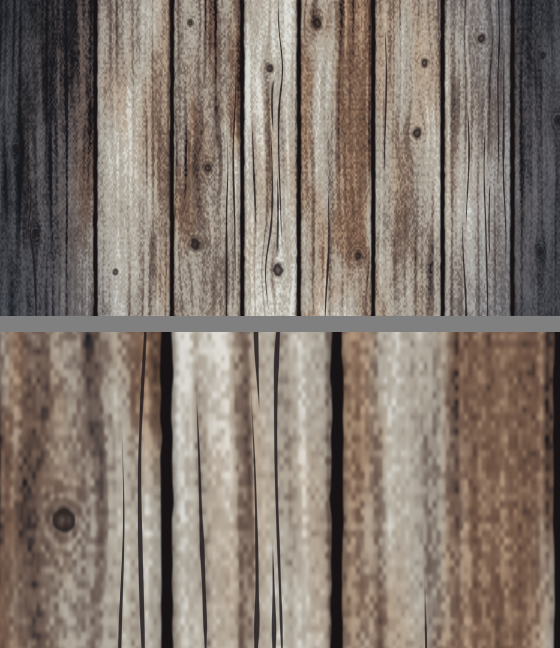
Top: the whole. Bottom: its middle third, enlarged.
A WebGL 2 fragment shader for this texture:

```glsl
#version 300 es
precision highp float;

uniform vec2 u_resolution;
out vec4 fragColor;

// Per-board layout and character, left to right
const float seams[9] = float[9](-0.03, 0.303, 0.546, 0.769, 0.949, 1.185, 1.405, 1.627, 1.86);
const float boardTone[8] = float[8](0.49, 0.66, 0.58, 0.76, 0.63, 0.67, 0.63, 0.47);
const float boardStain[8] = float[8](0.7, 0.4, 0.9, 0.3, 0.8, 0.4, 0.2, 0.2);
const float boardCracks[8] = float[8](0.3, 0.1, 0.15, 0.85, 0.25, 0.2, 1.0, 0.4);

float hash(vec2 p) {
    return fract(sin(dot(p, vec2(127.1, 311.7))) * 43758.5453);
}

float noise(vec2 p) {
    vec2 i = floor(p), f = fract(p);
    f = f * f * (3.0 - 2.0 * f);
    return mix(mix(hash(i), hash(i + vec2(1, 0)), f.x),
               mix(hash(i + vec2(0, 1)), hash(i + vec2(1, 1)), f.x), f.y);
}

float fbm(vec2 p) {
    float sum = 0.0, amp = 0.5;
    for (int i = 0; i < 4; i++) {
        sum += amp * noise(p);
        p = p * 2.1 + 17.3;
        amp *= 0.5;
    }
    return sum / 0.9375;
}

vec3 woodRamp(float t) {
    vec3 c = mix(vec3(0.10, 0.10, 0.13), vec3(0.42, 0.36, 0.33), smoothstep(0.0, 0.36, t));
    c = mix(c, vec3(0.69, 0.66, 0.61), smoothstep(0.3, 0.68, t));
    return mix(c, vec3(0.87, 0.87, 0.85), smoothstep(0.64, 0.98, t));
}

void main() {
    vec2 p = gl_FragCoord.xy / u_resolution * vec2(16.0 / 9.0, 1.0);
    float px = 1.0 / u_resolution.y;

    // Find the board under this point
    int id = 0;
    for (int i = 1; i < 8; i++) id += int(step(seams[i], p.x));
    float left = seams[id], width = seams[id + 1] - left;
    float seed = float(id) * 7.31 + 2.0;

    // Knots push the grain aside and leave dark cores
    vec2 g = p;
    float core = 0.0, rings = 0.0;
    for (int n = 0; n < 3; n++) {
        vec2 key = vec2(seed, float(n) * 3.7);
        if (hash(key) < 0.3) continue;
        vec2 center = vec2(left + width * mix(0.2, 0.8, hash(key + 1.3)),
                           (float(n) + mix(0.1, 0.9, hash(key + 2.9))) / 3.0);
        float radius = mix(0.008, 0.019, hash(key + 4.1));
        vec2 d = p - center;
        vec2 s = d / radius;
        g.x -= d.x * 0.85 * exp(-dot(s * s, vec2(0.14, 0.025)));
        float e = length(s * vec2(1.0, 0.82)) + 0.35 * (noise(p * 90.0) - 0.5);
        float aa = px / radius;
        core = max(core, (1.0 - smoothstep(0.75 - aa, 0.95 + aa, e)) * mix(0.6, 1.0, smoothstep(0.1, 0.6, e)));
        rings += (0.5 + 0.5 * sin(e * 7.0)) * exp(-e * e * 0.22);
    }

    // Grain, fibres and speckle
    g.x += 0.008 * (noise(vec2(p.x * 6.0, p.y * 3.0) + seed) - 0.5);
    float broad = noise(vec2(g.x * 48.0, p.y * 1.6) + seed);
    float fine = noise(vec2(g.x * 125.0, p.y * 4.0) + seed);
    float fibre = pow(noise(vec2(g.x * 95.0, p.y * 2.2) + seed * 3.0), 4.0);
    float speckle = noise(p * vec2(210.0, 130.0)) - 0.5;
    float patches = fbm(vec2(p.x * 9.0, p.y * 3.0) + seed);
    float stain = smoothstep(0.4, 0.72, fbm(vec2(g.x * 14.0, p.y * 2.4) + seed * 2.0) + 0.16 * (p.y - 0.5));
    stain *= boardStain[id];

    float tone = boardTone[id] + 0.45 * (patches - 0.5) + 0.16 * (broad - 0.5);
    tone += 0.22 * (fine - 0.5) + 0.24 * speckle - 0.38 * fibre - 0.27 * stain;
    tone -= 0.18 * min(rings, 1.0);

    // Long drying cracks, tapered at both ends
    float crack = 0.0;
    for (int n = 0; n < 6; n++) {
        vec2 key = vec2(seed + 5.0, float(n) * 2.3);
        if (hash(key) > boardCracks[id]) continue;
        float x = left + width * mix(0.15, 0.9, hash(key + 1.7));
        x += 0.014 * (noise(vec2(p.y * 4.0, seed + float(n))) - 0.5);
        float along = abs(p.y - hash(key + 3.1)) / mix(0.08, 0.5, hash(key + 5.3));
        float halfWidth = 0.0022 * (1.0 - along) * (0.5 + noise(vec2(p.y * 25.0, seed)));
        float line = 1.0 - smoothstep(halfWidth - px * 0.5, halfWidth + px, abs(g.x - x));
        crack = max(crack, line * (1.0 - smoothstep(0.7, 1.0, along)));
    }

    // Pale worn rims beside the seams
    float seamDist = min(p.x - left, left + width - p.x);
    tone += 0.14 * exp(-pow((seamDist - 0.014) / 0.008, 2.0)) * noise(vec2(seed, p.y * 8.0));

    // Darkened, cooler surroundings
    float shade = smoothstep(0.5, 1.04, length((p - vec2(0.9, 0.5)) * vec2(1.05, 0.75)));
    tone *= 1.0 - 0.62 * shade;
    vec3 color = woodRamp(clamp(tone, 0.0, 1.0));
    color *= mix(vec3(1.0), vec3(1.06, 0.91, 0.79), stain);
    float luma = dot(color, vec3(0.3, 0.59, 0.11));
    color = mix(color, luma * vec3(0.88, 0.98, 1.12), 0.75 * shade);

    color = mix(color, vec3(0.13, 0.10, 0.10), 0.85 * core);
    color = mix(color, vec3(0.13, 0.11, 0.12), 0.85 * crack);

    // Ragged dark seams with a soft shadow
    float ragged = seamDist + 0.003 * (noise(vec2(p.y * 45.0, seed)) - 0.5);
    color *= 1.0 - 0.5 * exp(-max(ragged - 0.004, 0.0) / 0.004);
    color = mix(vec3(0.09, 0.07, 0.08), color, smoothstep(0.0055 - px, 0.0065 + px, ragged));
    fragColor = vec4(color, 1.0);
}
```
